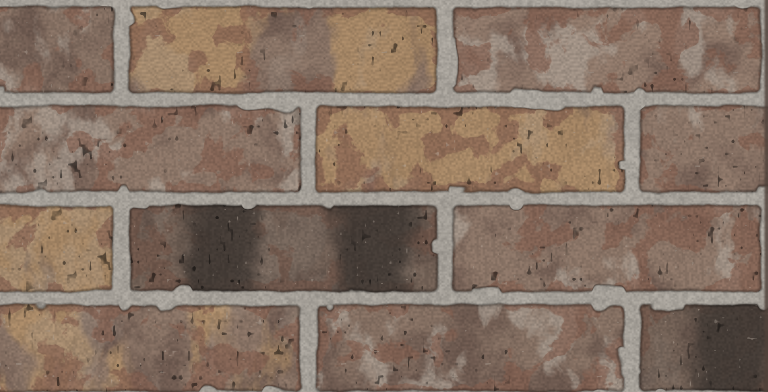
This texture is drawn by a WebGL 2 fragment shader. Its source:

```glsl
#version 300 es
precision highp float;
// Weathered brown brick wall in running bond with sandy grey mortar.
uniform vec2 u_resolution;
out vec4 outColor;

// Lengths are fractions of the canvas height.
const vec2 PITCH = vec2(0.825, 0.2535);
const vec2 JOINT = vec2(0.041, 0.035);
const float EVEN_SHIFT = 0.31;
const float ODD_SHIFT = -0.038;

const vec3 MORTAR = vec3(0.65, 0.63, 0.60);
const vec3 CLAY = vec3(0.54, 0.455, 0.40);
const vec3 UMBER = vec3(0.44, 0.36, 0.32);
const vec3 RUST = vec3(0.50, 0.36, 0.30);
const vec3 CHALK = vec3(0.66, 0.615, 0.57);
const vec3 OCHRE = vec3(0.68, 0.55, 0.40);
const vec3 SOOT = vec3(0.25, 0.22, 0.20);

float hash(vec2 p) {
    return fract(sin(dot(p, vec2(127.1, 311.7))) * 43758.5453);
}

float noise(vec2 p) {
    vec2 i = floor(p), f = fract(p);
    f = f * f * (3.0 - 2.0 * f);
    float low = mix(hash(i), hash(i + vec2(1, 0)), f.x);
    float high = mix(hash(i + vec2(0, 1)), hash(i + vec2(1, 1)), f.x);
    return mix(low, high, f.y);
}

float fbm(vec2 p) {
    float sum = 0.0, amp = 0.5;
    for (int i = 0; i < 5; i++) {
        sum += amp * noise(p);
        p = mat2(1.6, 1.2, -1.2, 1.6) * p + 7.3;
        amp *= 0.5;
    }
    return sum / 0.97;
}

float roundedBox(vec2 p, vec2 halfSize, float radius) {
    vec2 q = abs(p) - halfSize + radius;
    return length(max(q, 0.0)) + min(max(q.x, q.y), 0.0) - radius;
}

// Weight that is 1 when a whole number is a multiple of n.
float everyNth(float value, float n) {
    return 1.0 - step(0.5, mod(value + 0.25, n));
}

vec3 mortarColor(vec2 p, float d) {
    float grain = 0.6 * noise(p * 210.0) + 0.4 * noise(p * 110.0);
    vec3 color = MORTAR * (0.88 + 0.23 * grain);
    color *= 0.97 + 0.06 * fbm(p * 9.0);
    return color * mix(0.74, 1.0, smoothstep(0.0, 0.006, d));
}

vec3 brickColor(vec2 local, vec2 id, float d) {
    vec2 p = local + 19.0 * vec2(hash(id), hash(id + 5.7));
    vec2 warp = p + 0.06 * vec2(fbm(p * 12.0), fbm(p * 12.0 + 31.0));
    float ochreBrick = everyNth(id.y + 2.0 * id.x, 3.0);
    float sootBrick = everyNth(id.x - 2.0 * id.y + 4.0, 7.0);
    float plain = 1.0 - max(ochreBrick, sootBrick);

    // Mottled clay body
    vec3 color = mix(UMBER, CLAY, smoothstep(0.22, 0.60, fbm(warp * 11.0)));
    color *= 0.96 + 0.08 * hash(id + 2.3);

    // Ochre wash and chalk smears, stretched vertically
    float wash = smoothstep(0.40, 0.56, fbm(warp * vec2(8.0, 3.5) + 3.0));
    color = mix(color, OCHRE, 0.78 * wash * ochreBrick);
    float smear = smoothstep(0.51, 0.66, fbm(warp * vec2(13.0, 8.0) + 11.0));
    color = mix(color, CHALK, smear * mix(0.22, 0.68, plain));

    // Rusty skin, strongest along the rim
    float rim = smoothstep(-0.035, 0.0, d);
    float skin = fbm(warp * 15.0 + 47.0) + 0.16 * rim;
    color = mix(color, RUST, 0.65 * smoothstep(0.56, 0.63, skin));

    // Soot: two burnt zones with soft, speckled borders
    float zones = 0.5 + 0.5 * cos(16.0 * (local.x - 0.24));
    float burn = smoothstep(0.40, 0.85, zones * 0.65 + 0.55 * fbm(p * 13.0));
    color = mix(color, SOOT, sootBrick * (0.30 + 0.62 * burn));

    // Pores, pale grit and fine grain
    float pore = smoothstep(0.80, 0.93, noise(p * vec2(105.0, 62.0)));
    pore *= smoothstep(0.38, 0.58, fbm(p * 8.0 + 70.0));
    color *= 1.0 - 0.48 * pore;
    float grit = smoothstep(0.90, 0.98, noise(p * 95.0 + 13.0));
    color = mix(color, CHALK, 0.45 * grit);
    color *= 0.91 + 0.18 * noise(p * 190.0);

    // Worn, shaded arris
    return color * mix(1.0, 0.68, smoothstep(-0.009, 0.0, d));
}

void main() {
    float pixel = 1.0 / u_resolution.y;
    vec2 p = gl_FragCoord.xy * pixel;
    vec2 wall = vec2(p.x, 1.0 - p.y);

    // Running bond: alternate courses are shifted sideways
    float course = floor(wall.y / PITCH.y);
    wall.x -= mix(EVEN_SHIFT, ODD_SHIFT, mod(course, 2.0));
    vec2 id = vec2(floor(wall.x / PITCH.x), course);
    vec2 local = wall - (id + 0.5) * PITCH;

    // Uneven brick outline with occasional chips
    float d = roundedBox(local, 0.5 * (PITCH - JOINT), 0.012);
    d += 0.010 * (fbm(p * 22.0) - 0.5) + 0.005 * (noise(p * 7.0) - 0.5);
    d += 0.014 * smoothstep(0.76, 0.95, noise(p * 19.0 + 4.0));

    float brickMask = 1.0 - smoothstep(-pixel, pixel, d);
    vec3 color = mix(mortarColor(p, d), brickColor(local, id, d), brickMask);

    // Shadowed end of the wall
    float end = smoothstep(0.993, 0.998, gl_FragCoord.x / u_resolution.x);
    color = mix(color, UMBER * 0.7, 0.8 * end);
    outColor = vec4(color, 1.0);
}
```
